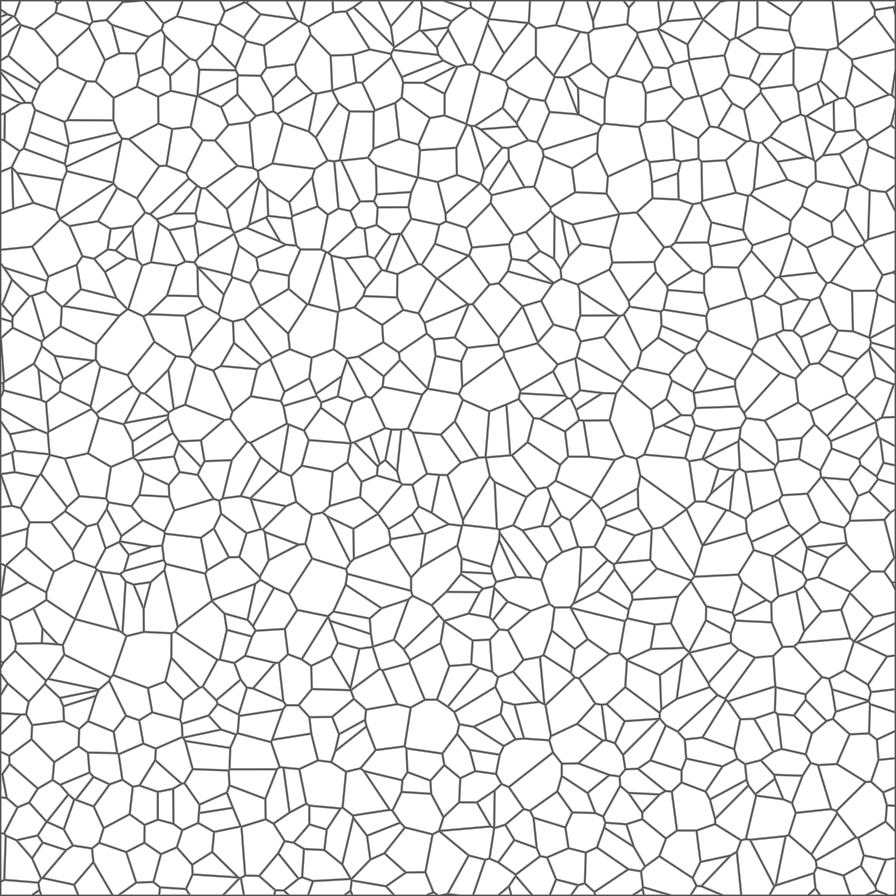
A three.js fragment shader for this pattern:

```glsl
// Draws a fine black network of irregular Voronoi cells on white, with a thin frame.
varying vec2 vUv;

const float GRID = 14.5;           // hash tiles across the canvas
const int SEEDS_PER_TILE = 4;      // free scatter: large cells beside tiny clusters
const float LINE_WIDTH = 0.00155;  // in canvas units
const float EDGE_BLUR = 0.00225;   // width of the smoothing window
const float FRAME_INSET = 0.0004;
const vec3 PAPER = vec3(1.0);
const vec3 INK = vec3(0.0);

vec2 hash2(vec3 p) {
  p = fract(p * vec3(0.1031, 0.1030, 0.0973));
  p += dot(p, p.yzx + 33.33);
  return fract((p.xx + p.yz) * p.zy);
}

// Position of one seed inside a tile, in tile units
vec2 seedPoint(vec2 tile, int index) {
  return tile + hash2(vec3(tile + 17.0, float(index) * 7.0 + 3.0));
}

// Distance from p to the closest cell wall, in tile units
float wallDistance(vec2 p) {
  vec2 home = floor(p);
  vec2 nearest = vec2(0.0);
  float nearestSq = 1e3;

  // Find the seed that owns this point
  for (int y = -1; y <= 1; y++) {
    for (int x = -1; x <= 1; x++) {
      for (int i = 0; i < SEEDS_PER_TILE; i++) {
        vec2 offset = seedPoint(home + vec2(float(x), float(y)), i) - p;
        float distSq = dot(offset, offset);
        if (distSq < nearestSq) {
          nearestSq = distSq;
          nearest = offset;
        }
      }
    }
  }

  // Measure to the bisectors with all other seeds
  float wall = 1e3;
  for (int y = -1; y <= 1; y++) {
    for (int x = -1; x <= 1; x++) {
      for (int i = 0; i < SEEDS_PER_TILE; i++) {
        vec2 offset = seedPoint(home + vec2(float(x), float(y)), i) - p;
        vec2 between = offset - nearest;
        float gapSq = dot(between, between);
        if (gapSq > 1e-7) {
          wall = min(wall, dot(0.5 * (nearest + offset), between) * inversesqrt(gapSq));
        }
      }
    }
  }
  return wall;
}

// Share of the smoothing window covered by a line at the given distance
float lineCoverage(float dist, float width, float blur) {
  float upper = min(dist + 0.5 * blur, 0.5 * width);
  float lower = max(dist - 0.5 * blur, -0.5 * width);
  return clamp((upper - lower) / blur, 0.0, 1.0);
}

float frameDistance(vec2 uv, float inset) {
  vec2 border = min(uv, 1.0 - uv);
  return abs(min(border.x, border.y) - inset);
}

void main() {
  float walls = lineCoverage(wallDistance(vUv * GRID) / GRID, LINE_WIDTH, EDGE_BLUR);
  float frame = lineCoverage(frameDistance(vUv, FRAME_INSET), LINE_WIDTH, EDGE_BLUR);
  gl_FragColor = vec4(mix(PAPER, INK, max(walls, frame)), 1.0);
}
```
